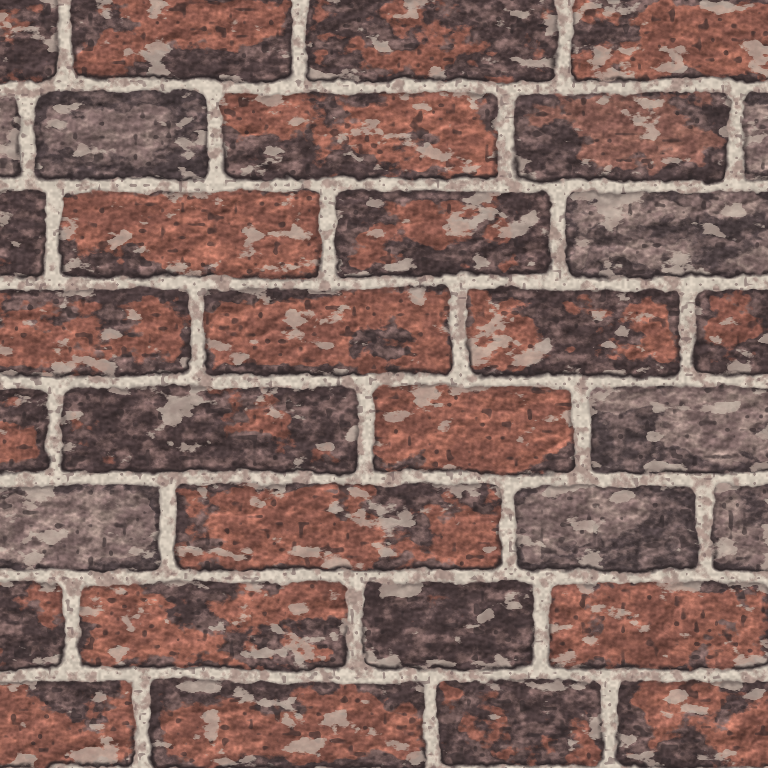
Reproduce this texture procedurally as a Shadertoy shader.

```glsl
// Weathered brick wall: eight courses of about three bricks with uneven lengths.
// Hashed joints split each course; a noisy rounded box cuts bricks from mortar.
// Layered noise adds soot, clay tones, chipped relief, pits and pale flakes.

const vec3 CHARCOAL = vec3(0.26, 0.22, 0.225);
const vec3 GREY     = vec3(0.46, 0.38, 0.37);
const vec3 BROWN    = vec3(0.49, 0.32, 0.28);
const vec3 CLAY     = vec3(0.68, 0.44, 0.37);
const vec3 SAND     = vec3(0.67, 0.58, 0.54);
const vec3 LIME     = vec3(0.84, 0.79, 0.73);

const float COURSE = 0.1277;      // height of a course with its joint
const float COURSE_SHIFT = 0.0065;
const float BRICK_LENGTH = 0.318; // mean length with its joint
const vec2  HALF_JOINT = vec2(0.0105, 0.0085);

float hash(vec2 p) {
    return fract(sin(dot(p, vec2(127.1, 311.7))) * 43758.5453);
}

float noise(vec2 p) {
    vec2 i = floor(p), f = fract(p);
    f = f * f * (3.0 - 2.0 * f);
    return mix(mix(hash(i), hash(i + vec2(1, 0)), f.x),
               mix(hash(i + vec2(0, 1)), hash(i + vec2(1, 1)), f.x), f.y);
}

float fbm(vec2 p) {
    float sum = 0.0, gain = 0.5;
    for (int i = 0; i < 5; i++) {
        sum += gain * noise(p);
        p = mat2(1.6, 1.2, -1.2, 1.6) * p + 7.3;
        gain *= 0.5;
    }
    return sum / 0.97;
}

float roundBox(vec2 p, vec2 halfSize, float radius) {
    vec2 q = abs(p) - halfSize + radius;
    return length(max(q, 0.0)) + min(max(q.x, q.y), 0.0) - radius;
}

// Position inside the brick (xy) and its half size (zw); id names the brick.
vec4 brickCell(vec2 p, out vec2 id) {
    float row = floor((p.y + COURSE_SHIFT) / COURSE);
    float x = p.x / BRICK_LENGTH + 0.5 * row + 0.4 * hash(vec2(row, 4.7));
    float left = -1e3, right = 1e3;
    id = vec2(0.0, row);
    for (int i = -1; i <= 2; i++) {
        float k = floor(x) + float(i);
        float joint = k + 0.42 * (hash(vec2(k, row + 19.0)) - 0.5);
        if (joint <= x) { left = joint; id.x = k; }
        else right = min(right, joint);
    }
    float midY = (row + 0.5) * COURSE - COURSE_SHIFT;
    vec2 halfCell = 0.5 * vec2((right - left) * BRICK_LENGTH, COURSE);
    return vec4((x - 0.5 * (left + right)) * BRICK_LENGTH, p.y - midY, halfCell - HALF_JOINT);
}

// Rough stone height with long broken ledges.
float rockHeight(vec2 p) {
    float ledge = abs(2.0 * fbm(p * vec2(13.0, 24.0)) - 1.0);
    return 0.8 * ledge + 0.55 * fbm(p * vec2(55.0, 75.0));
}

vec3 brickColor(vec2 uv, vec2 id, float d, float below) {
    vec2 p = uv + 3.7 * vec2(hash(id), hash(id + 31.0));
    float kind = hash(id + 8.3);
    float fine = fbm(p * vec2(60.0, 85.0));
    float broad = fbm(p * vec2(11.0, 15.0));

    // Body: red clay, or mauve stone on some bricks
    float tone = smoothstep(0.32, 0.66, 0.55 * fine + 0.45 * broad);
    vec3 body = mix(BROWN, CLAY, tone);
    body = mix(body, mix(GREY, SAND, tone), smoothstep(0.76, 0.80, kind));

    // Soot in ragged patches, thicker toward the brick edge
    float limit = mix(0.38, 0.66, hash(id + 57.0));
    float rim = smoothstep(-0.022, 0.0, d);
    float soot = smoothstep(-0.035, 0.035, broad + 0.3 * (fine - 0.5) + 0.13 * rim - limit);
    vec3 col = mix(body, mix(CHARCOAL, GREY, smoothstep(0.42, 0.72, fine)), 0.9 * soot);

    // Relief lit from the upper left
    float slope = rockHeight(p) - rockHeight(p + vec2(-0.0022, 0.0032));
    col *= clamp(1.0 + 1.5 * slope, 0.5, 1.5);

    // Pits, grain and pale flakes
    float pits = smoothstep(0.66, 0.78, noise(p * 115.0) * 0.7 + 0.3 * fine);
    col = mix(col, CHARCOAL * 0.75, 0.6 * pits);
    col *= 0.86 + 0.28 * noise(p * 260.0);
    float flakes = smoothstep(0.63, 0.69, fbm(p * vec2(30.0, 52.0) + 9.0) + 0.06 * rim);
    col = mix(col, mix(SAND, LIME, fine), 0.75 * flakes);

    // Worn dark outline, heaviest under the brick
    float outline = smoothstep(-0.007, -0.001, d) * (0.4 + 0.5 * below);
    return mix(col, CHARCOAL * 0.65, outline * smoothstep(0.25, 0.55, fine));
}

vec3 mortarColor(vec2 uv, float d, float below) {
    float grain = fbm(uv * 75.0);
    vec3 col = mix(SAND, LIME, smoothstep(0.28, 0.52, grain));
    col *= 0.89 + 0.2 * noise(uv * 270.0);
    float specks = smoothstep(0.78, 0.9, noise(uv * 170.0 + 5.0));
    col = mix(col, GREY, 0.6 * specks);
    float shadow = (1.0 - smoothstep(0.0, 0.0045, d)) * (0.3 + 0.45 * below);
    return mix(col, CHARCOAL, shadow * smoothstep(0.2, 0.6, grain));
}

void mainImage(out vec4 fragColor, in vec2 fragCoord) {
    vec2 uv = fragCoord / iResolution.y;

    // Bend the courses slightly, then roughen each outline
    vec2 p = uv + 0.011 * (vec2(fbm(uv * 9.0), fbm(uv * 9.0 + 40.0)) - 0.5);
    vec2 id;
    vec4 cell = brickCell(p, id);
    float d = roundBox(cell.xy, cell.zw, 0.011);
    d += 0.011 * (fbm(uv * 38.0 + 13.0) - 0.5) + 0.003 * (noise(uv * 150.0) - 0.5);

    float below = smoothstep(0.3, -0.9, cell.y / cell.w);
    float edge = max(0.0012, 1.0 / iResolution.y);
    vec3 col = mix(brickColor(uv, id, d, below), mortarColor(uv, d, below),
                   smoothstep(-edge, edge, d));
    fragColor = vec4(clamp(col, 0.0, 1.0), 1.0);
}
```
